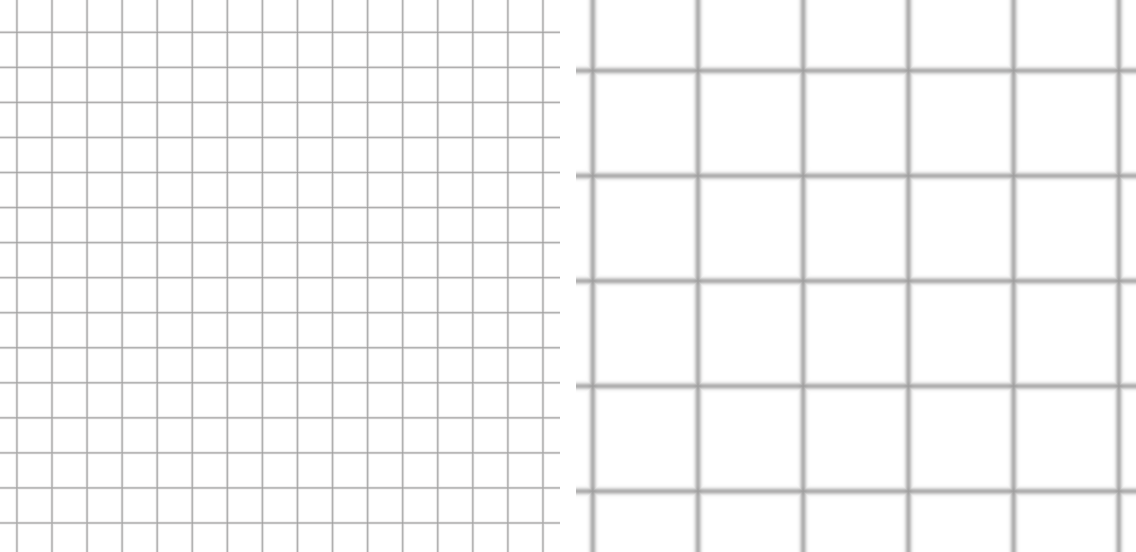
Left, the full canvas; right, a detail of the centre.
Give the GLSL for this pattern, as a WebGL 2 fragment shader.

```glsl
#version 300 es
precision highp float;
// Square graph-paper grid: thin soft grey lines on white.

uniform vec2 u_resolution;
out vec4 fragColor;

// Lengths are fractions of the canvas height.
const vec2 CELL_SIZE = vec2(0.06353, 0.06349);
const vec2 FIRST_LINE = vec2(0.03065, 0.05258);
const float LINE_SOFTNESS = 0.00138;   // standard deviation of the line profile
const float CROSSING_GAIN = 0.2;       // extra ink where lines cross
const vec3 PAPER_COLOR = vec3(1.0);
const vec3 LINE_COLOR = vec3(0.688, 0.686, 0.686);

// Distance to the nearest vertical (x) and horizontal (y) line.
vec2 gridDistance(vec2 point) {
    vec2 cell = (point - FIRST_LINE) / CELL_SIZE;
    return abs(fract(cell + 0.5) - 0.5) * CELL_SIZE;
}

// Bell-shaped line profile, never narrower than the pixel footprint.
vec2 lineInk(vec2 dist, float pixelSize) {
    float sigma = max(LINE_SOFTNESS, 0.5 * pixelSize);
    vec2 t = dist / sigma;
    return exp(-0.5 * t * t) * (LINE_SOFTNESS / sigma);
}

void main() {
    float pixelSize = 1.0 / u_resolution.y;
    vec2 point = gl_FragCoord.xy * pixelSize;

    // Merge both line directions, slightly darker at crossings.
    vec2 ink = lineInk(gridDistance(point), pixelSize);
    float coverage = max(ink.x, ink.y) + CROSSING_GAIN * min(ink.x, ink.y);

    fragColor = vec4(mix(PAPER_COLOR, LINE_COLOR, coverage), 1.0);
}
```
